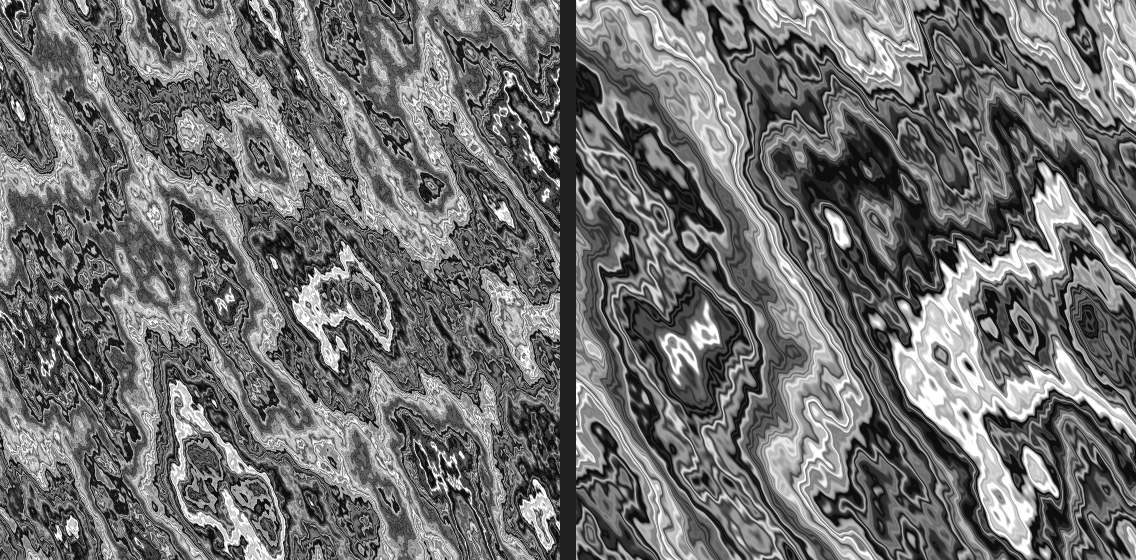
Left: the whole. Right: its middle third, enlarged.
This texture is drawn by a WebGL 1 fragment shader. Its source:

```glsl
precision highp float;
// Banded grey mineral: contours of a slanted, stretched gradient-noise field.
// The height of the field is mapped to grey by a fractal one-dimensional noise,
// so every level of the field becomes a thin, wandering vein.

uniform vec2 u_resolution;

float hash(float n) {
  return fract(sin(n * 91.345 + 3.17) * 4375.85);
}

vec2 gradient(vec2 cell) {
  float angle = 6.2832 * fract(sin(dot(cell, vec2(127.1, 311.7))) * 43758.55);
  return vec2(cos(angle), sin(angle));
}

float gradientNoise(vec2 p) {
  vec2 i = floor(p);
  vec2 f = p - i;
  vec2 w = f * f * f * (f * (f * 6.0 - 15.0) + 10.0);
  vec2 e = vec2(1.0, 0.0);
  float low = mix(dot(gradient(i), f), dot(gradient(i + e.xy), f - e.xy), w.x);
  float high = mix(dot(gradient(i + e.yx), f - e.yx), dot(gradient(i + e.xx), f - e.xx), w.x);
  return mix(low, high, w.y);
}

// One-dimensional gradient noise with random slopes from -2 to 2
float lineNoise(float x) {
  float i = floor(x);
  float f = x - i;
  float w = f * f * f * (f * (f * 6.0 - 15.0) + 10.0);
  return mix((hash(i) * 4.0 - 2.0) * f, (hash(i + 1.0) * 4.0 - 2.0) * (f - 1.0), w);
}

// Fractal height field, stretched along the falling diagonal
float height(vec2 uv) {
  vec2 along = vec2(0.46, -0.888);
  vec2 p = vec2(dot(uv, vec2(-along.y, along.x)) * 4.2, dot(uv, along) * 1.6);
  p.x += 0.25 * gradientNoise(p * 0.8 + 41.3);
  float sum = 0.0;
  float amplitude = 1.0;
  for (int octave = 0; octave < 7; octave++) {
    sum += amplitude * gradientNoise(p + 7.3);
    p = p * 2.03 + vec2(13.7, 5.9);
    amplitude *= 0.53;
  }
  return sum;
}

// Grey of a level: broad tones overlaid with ever finer bands
float bandTone(float level) {
  float tone = 0.42;
  float frequency = 4.6;
  float amplitude = 0.46;
  for (int octave = 0; octave < 5; octave++) {
    tone += amplitude * lineNoise(level * frequency + 23.71 * float(octave) + 80.4);
    frequency *= 2.03;
    amplitude *= 0.97;
  }
  return clamp(tone, 0.05, 1.0);
}

void main() {
  // Four close samples per pixel smooth the thinnest veins
  float grey = 0.0;
  for (int sy = 0; sy < 2; sy++) {
    for (int sx = 0; sx < 2; sx++) {
      vec2 offset = vec2(float(sx), float(sy)) * 0.4 - 0.2;
      grey += 0.25 * bandTone(height((gl_FragCoord.xy + offset) / u_resolution.y));
    }
  }
  gl_FragColor = vec4(vec3(grey), 1.0);
}
```
